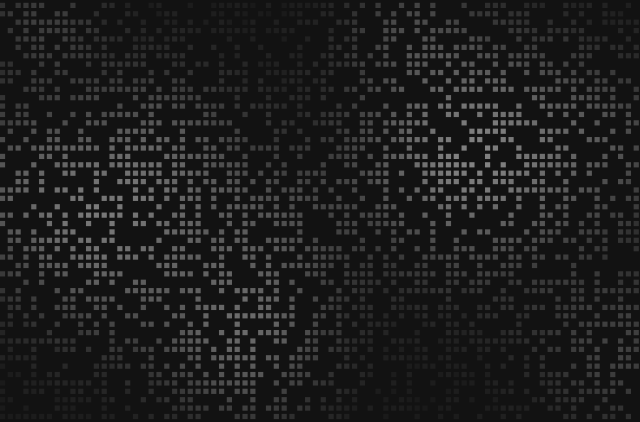
Write a WebGL 2 fragment shader that draws this background.

```glsl
#version 300 es
precision highp float;

uniform vec2 u_resolution;
out vec4 fragColor;

#define GRID_COUNT vec2(81.8, 50.3)
#define GRID_SHIFT vec2(0.18, -0.156)
#define SQUARE_SIDE 0.0123
#define FILL_RATIO 0.54
#define BACKGROUND 0.07
#define DIM_LEVEL 0.10
#define GREY_JITTER 0.02

// Soft lights: centre in canvas fractions, strength, radius in canvas heights
const int GLOW_COUNT = 10;
const vec4 GLOWS[GLOW_COUNT] = vec4[](
    vec4(0.735, 0.635, 0.40, 0.27),
    vec4(0.17, 0.43, 0.28, 0.24),
    vec4(0.385, 0.20, 0.28, 0.20),
    vec4(0.26, 0.66, 0.18, 0.20),
    vec4(0.03, 0.58, 0.18, 0.20),
    vec4(0.96, 0.17, 0.15, 0.20),
    vec4(0.07, 0.96, 0.13, 0.15),
    vec4(0.63, 0.96, 0.11, 0.15),
    vec4(0.96, 0.66, 0.14, 0.20),
    vec4(0.43, 0.48, 0.14, 0.18));

float hash(vec2 cell) {
    return fract(sin(dot(cell, vec2(127.1, 311.7))) * 43758.5453);
}

// Grey level of a square from the summed lights
float glowLevel(vec2 uv, float aspect) {
    float level = DIM_LEVEL;
    for (int i = 0; i < GLOW_COUNT; i++) {
        vec4 glow = GLOWS[i];
        vec2 offset = (uv - glow.xy) * vec2(aspect, 1.0) / glow.w;
        level += glow.z * exp(-dot(offset, offset));
    }
    return level;
}

// Smooth coverage of a square centred on zero
float squareMask(vec2 p, float pixel) {
    vec2 edge = clamp(0.5 + (0.5 * SQUARE_SIDE - abs(p)) / pixel, 0.0, 1.0);
    return edge.x * edge.y;
}

void main() {
    vec2 uv = gl_FragCoord.xy / u_resolution;
    float aspect = u_resolution.x / u_resolution.y;

    // Grid cell and position inside it, in canvas heights
    vec2 grid = uv * GRID_COUNT + GRID_SHIFT;
    vec2 cell = floor(grid);
    vec2 local = (fract(grid) - 0.5) / GRID_COUNT * vec2(aspect, 1.0);

    // Random gaps, with one grey per square
    float filled = step(hash(cell), FILL_RATIO);
    vec2 cellCentre = (cell + 0.5 - GRID_SHIFT) / GRID_COUNT;
    float grey = glowLevel(cellCentre, aspect);
    grey += GREY_JITTER * (hash(cell + 57.0) - 0.5);

    float mask = filled * squareMask(local, 1.0 / u_resolution.y);
    fragColor = vec4(vec3(mix(BACKGROUND, grey, mask)), 1.0);
}
```
